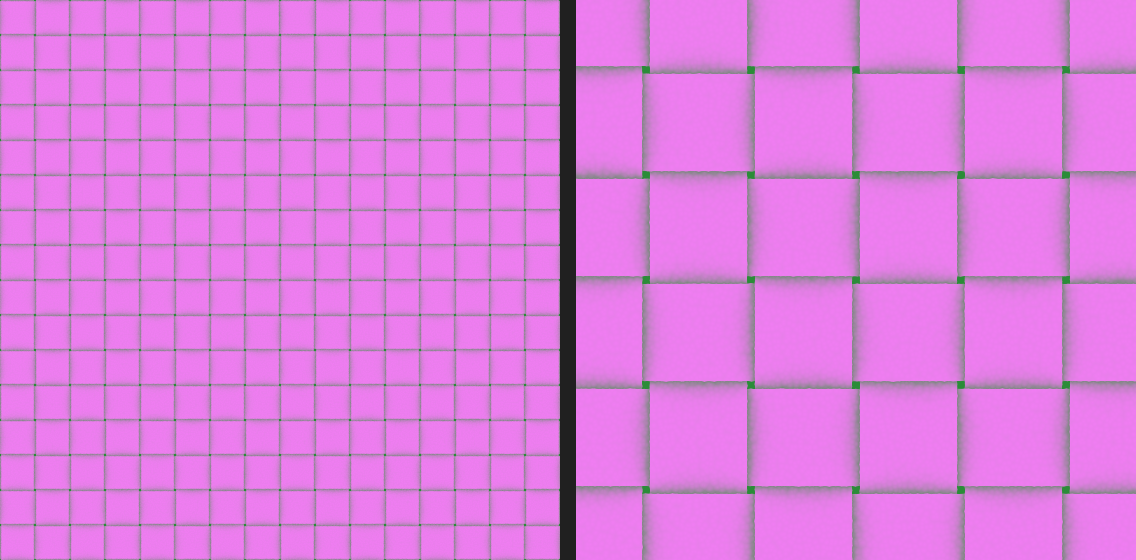
Left: the whole. Right: its middle third, enlarged.
Write a Shadertoy shader that draws this pattern.

```glsl
// Plain weave of flat pink ribbons with soft shadowed crossings and small green gaps.
#define REPEATS 16.0
#define HALF_WIDTH 0.465
#define GRAIN_CELLS 320.0
#define GRAIN_DEPTH 0.045
#define EDGE_FRAY 0.010
#define SHADOW_DEPTH 0.62
#define SHADOW_SIDE 0.022
#define SHADOW_MIDDLE 0.066
#define RIBBON_COLOR vec3(0.942, 0.490, 0.950)
#define SHADOW_COLOR vec3(0.200, 0.560, 0.220)
#define GAP_COLOR vec3(0.170, 0.550, 0.220)

vec2 hash2(vec2 p) {
    vec3 q = fract(p.xyx * vec3(0.1031, 0.1030, 0.0973));
    q += dot(q, q.yzx + 33.33);
    return fract((q.xx + q.yz) * q.zy);
}

// Distance to the nearest scattered point; wraps after period cells.
float cellular(vec2 p, float period) {
    vec2 cell = floor(p), f = fract(p);
    float nearest = 2.0;
    for (int y = -1; y <= 1; y++)
    for (int x = -1; x <= 1; x++) {
        vec2 offset = vec2(x, y);
        vec2 point = offset + hash2(mod(cell + offset, period)) - f;
        nearest = min(nearest, dot(point, point));
    }
    return sqrt(nearest);
}

// Ribbon colour: darkest where it dips under, the shadow bulging mid-width.
vec3 ribbon(float across, float toCrossing, float grain) {
    float middle = sqrt(max(cos(3.14159 * across), 0.0));
    float reach = mix(SHADOW_SIDE, SHADOW_MIDDLE, middle);
    float shade = SHADOW_DEPTH * exp(-max(toCrossing, 0.0) / reach);
    shade *= 0.85 + 0.3 * grain;
    return mix(RIBBON_COLOR, SHADOW_COLOR, clamp(shade + GRAIN_DEPTH * grain, 0.0, 1.0));
}

void mainImage(out vec4 fragColor, in vec2 fragCoord) {
    vec2 uv = fragCoord / iResolution.xy;
    vec2 grid = uv * REPEATS;
    vec2 cell = floor(grid);
    vec2 f = fract(grid) - 0.5;
    vec2 pixel = REPEATS / iResolution.xy;
    float grain = cellular(uv * GRAIN_CELLS, GRAIN_CELLS);

    // Coverage of the vertical (x) and horizontal (y) ribbons
    vec2 edge = HALF_WIDTH + EDGE_FRAY * (grain - 0.5) - abs(f);
    vec2 cover = smoothstep(-0.5 * pixel, 0.5 * pixel, edge);

    // Alternate which ribbon lies on top; x runs across it, y along it
    bool verticalOver = mod(cell.x + cell.y, 2.0) < 0.5;
    vec2 p = verticalOver ? f : f.yx;
    vec2 mask = verticalOver ? cover : cover.yx;

    vec3 under = ribbon(p.y, abs(p.x) - HALF_WIDTH, grain);
    vec3 over = ribbon(p.x, 1.0 - HALF_WIDTH - abs(p.y), grain);

    vec3 color = mix(GAP_COLOR, under, mask.y);
    color = mix(color, over, mask.x);
    fragColor = vec4(color, 1.0);
}
```
